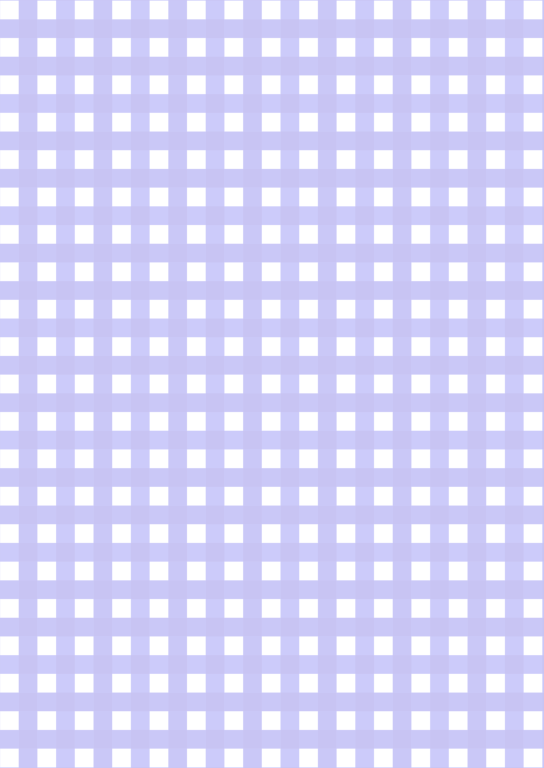
A WebGL 1 fragment shader for this pattern:

```glsl
precision highp float;

// Lilac gingham: equal bands and gaps cross on white, about 14.5 by 20.5 repeats.
// Each axis is folded into one repeat, and a distance to the band centre gives
// its coverage. Crossings, and some whole bands, lean towards a warmer violet.

uniform vec2 u_resolution;

const float REPEAT = 0.0487;      // one band plus one gap, in canvas heights
const float TOP_OFFSET = 0.0008;  // sliver of band along the top edge
const float BAND_HALF = 0.25;     // half the band width, in repeats

const vec3 PAPER = vec3(1.0);
const vec3 PERIWINKLE = vec3(0.800, 0.797, 0.980);
const vec3 VIOLET = vec3(0.785, 0.768, 0.952);

// Coverage of the bands centred at three quarters of every repeat.
float bandCoverage(float t, float blur) {
  float fromCentre = abs(fract(t - 0.25) - 0.5);
  return 1.0 - smoothstep(BAND_HALF - blur, BAND_HALF + blur, fromCentre);
}

// Whole number of the band nearest to t.
float bandIndex(float t) {
  return floor(t - 0.25);
}

// Warmth of a column: every second one is tinted.
float columnWarmth(float index) {
  return 1.0 - step(0.5, mod(index, 2.0));
}

// Warmth of a row: two of every three are tinted.
float rowWarmth(float index) {
  return 1.0 - step(1.5, mod(index + 0.1, 3.0));
}

// Dye colour from the coverage and warmth of both band directions.
vec3 dyeColour(vec2 cover, vec2 warmth, float strength) {
  float crossing = cover.x * cover.y;
  float tint = strength * max(cover.x * warmth.x, cover.y * warmth.y);
  return mix(PERIWINKLE, VIOLET, max(crossing, tint));
}

void main() {
  // Position in repeats, measured from the upper left corner.
  vec2 p = gl_FragCoord.xy / u_resolution.y;
  vec2 t = vec2(p.x, 1.0 - p.y - TOP_OFFSET) / REPEAT;
  float blur = 0.8 / (u_resolution.y * REPEAT);

  // Vertical and horizontal bands.
  vec2 cover = vec2(bandCoverage(t.x, blur), bandCoverage(t.y, blur));
  vec2 warmth = vec2(columnWarmth(bandIndex(t.x)), rowWarmth(bandIndex(t.y)));

  // Dye lies wherever either band covers the paper.
  float dyed = 1.0 - (1.0 - cover.x) * (1.0 - cover.y);
  vec3 colour = mix(PAPER, dyeColour(cover, warmth, 0.4), dyed);
  gl_FragColor = vec4(colour, 1.0);
}
```
